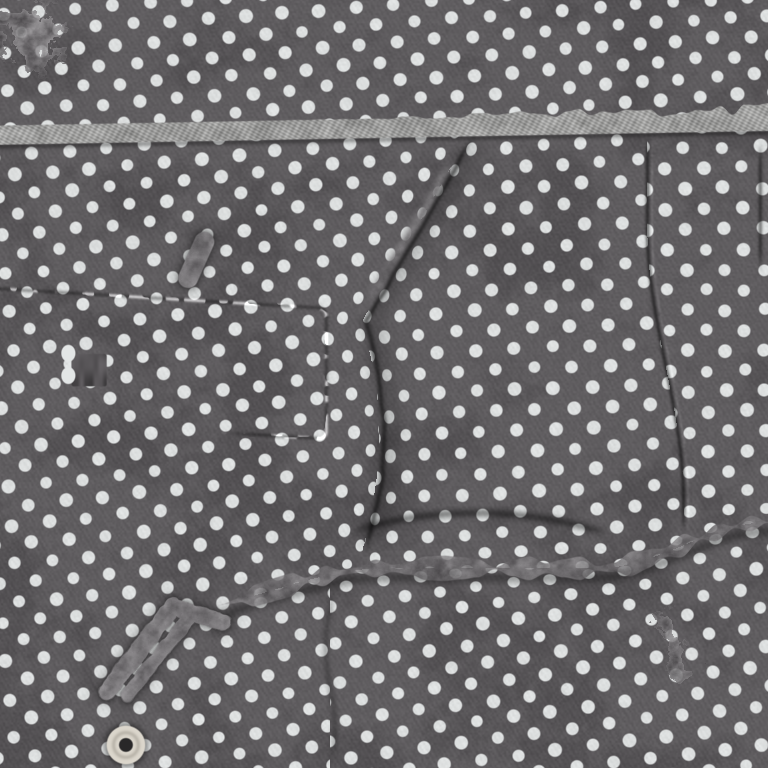
Give the GLSL for this texture, as a WebGL 2 fragment shader.

```glsl
#version 300 es
precision highp float;
uniform vec2 u_resolution;
out vec4 outColor;

#define DOT_RADIUS 0.0083
#define DOT_VARIATION 0.0008
#define DOT_PERIOD vec2(0.0485, 0.0502)
#define WIDE_PERIOD vec2(0.0500, 0.0530)
#define TILT 0.075
#define BAND_HALF 0.0125
#define GRAIN 0.035
#define CLOTH vec3(0.375, 0.365, 0.375)
#define CLOTH_DARK vec3(0.325, 0.315, 0.325)
#define DOT_COLOR vec3(0.89, 0.90, 0.90)
#define BRAID vec3(0.62, 0.62, 0.615)
#define WORN vec3(0.47, 0.46, 0.47)

float hash(vec2 p) { return fract(sin(dot(p, vec2(127.1, 311.7))) * 43758.5453); }

float noise(vec2 p) {
  vec2 i = floor(p), f = fract(p);
  f = f * f * (3.0 - 2.0 * f);
  return mix(mix(hash(i), hash(i + vec2(1, 0)), f.x),
             mix(hash(i + vec2(0, 1)), hash(i + 1.0), f.x), f.y);
}

float fbm(vec2 p) {
  float sum = 0.0, amp = 0.5;
  for (int i = 0; i < 4; i++) { sum += amp * noise(p); p = p * 2.03 + 7.1; amp *= 0.5; }
  return sum;
}

float cover(float d) { float e = 0.0006 + 0.6 / u_resolution.y; return 1.0 - smoothstep(-e, e, d); }
float ridge(float d, float w) { return exp(-d * d / (w * w)); }
float span(float x, float a, float b) { return smoothstep(a - 0.02, a + 0.02, x) * (1.0 - smoothstep(b - 0.02, b + 0.02, x)); }

float box(vec2 p, vec2 size) {
  vec2 q = abs(p) - size;
  return length(max(q, 0.0)) + min(max(q.x, q.y), 0.0);
}

float capsule(vec2 p, vec2 a, vec2 b, float r) {
  vec2 ab = b - a;
  return length(p - a - ab * clamp(dot(p - a, ab) / dot(ab, ab), 0.0, 1.0)) - r;
}

// Fold and seam curves
float creaseX(float y) { return 0.472 + 0.58 * max(y - 0.583, 0.0) + 0.022 * sin(3.1416 * clamp((0.583 - y) / 0.3, 0.0, 1.0)); }
float seamX(float y) { return 0.843 + 0.047 * (1.0 - smoothstep(0.35, 0.7, y)); }
float hemY(float x) { return 0.2 + 0.06 * smoothstep(0.2, 0.5, x) + 0.06 * smoothstep(0.78, 1.0, x); }
float bandY(float x) { return 0.824 + 0.018 * x; }

// Two interleaved dot grids
float dots(vec2 p, vec2 anchor, vec2 period, float tilt) {
  float c = cos(tilt), s = sin(tilt), d = 1.0;
  vec2 q = mat2(c, -s, s, c) * (p - anchor) / period;
  for (int i = 0; i < 2; i++) {
    vec2 g = q + 0.5 * float(i), id = floor(g + 0.5);
    vec2 jitter = 0.06 * (vec2(hash(id + 3.0), hash(id + 9.0)) - 0.5);
    float r = DOT_RADIUS + DOT_VARIATION * (2.0 * hash(id + float(i) * 17.0) - 1.0);
    d = min(d, length((g - id - jitter) * period) - r);
  }
  return d;
}

// Each panel has its own phase; cloth tightens beside the folds
float panelDots(vec2 p) {
  float dc = p.x - creaseX(p.y), dh = p.y - hemY(p.x);
  vec2 w = p + 0.004 * (vec2(noise(p * 6.0), noise(p * 6.0 + 20.0)) - 0.5);
  if (p.y > bandY(p.x)) return dots(w, vec2(0.394, 0.96), DOT_PERIOD, TILT);
  w.y -= 0.008 * sign(dh) * exp(-abs(dh) / 0.02) * step(0.3, p.x);
  if (dh < 0.0 && p.x > 0.43) return dots(w, vec2(0.704, 0.172), DOT_PERIOD, 0.13);
  if (p.x > seamX(p.y)) return dots(w, vec2(0.921, 0.517), WIDE_PERIOD, 0.02);
  w.x -= 0.013 * sign(dc) * exp(-abs(dc) / 0.03);
  if (dc > 0.0) return dots(w, vec2(0.563, 0.645), WIDE_PERIOD, 0.05);
  return dots(w, vec2(0.355, 0.576), DOT_PERIOD, TILT + 0.02);
}

void main() {
  vec2 p = gl_FragCoord.xy / u_resolution;
  float rough = fbm(p * 75.0), fine = noise(p * 380.0);
  float below = 1.0 - smoothstep(-0.004, 0.004, p.y - bandY(p.x));

  // Printed cloth with twill grain
  vec3 col = mix(CLOTH_DARK, CLOTH, smoothstep(0.25, 0.58, fbm(p * 12.0) + 0.3 * (rough - 0.4)));
  col = mix(col, DOT_COLOR - 0.05 * rough, cover(panelDots(p)));
  col += GRAIN * (fine - 0.5) + 0.008 * sin(900.0 * (p.x + 0.6 * p.y));

  // Long diagonal crease, worn pale on its upper half
  float dc = p.x - creaseX(p.y) + 0.004 * (noise(p * 40.0) - 0.5);
  float creaseLen = span(p.y, 0.29, 0.81) * below;
  col = mix(col, WORN + 0.35 * (rough - 0.45), 0.85 * ridge(dc + 0.004, 0.008) * span(p.y, 0.6, 0.78));
  col *= 1.0 - creaseLen * (0.38 * ridge(dc - 0.006, 0.004) + 0.16 * ridge(dc - 0.012, 0.018));

  // Right seams and lower vertical pleat
  float ds = p.x - seamX(p.y), seamLen = span(p.y, 0.32, 0.81);
  col *= 1.0 - seamLen * 0.45 * ridge(ds, 0.003);
  col += seamLen * 0.1 * ridge(ds - 0.006, 0.002) * rough;
  col *= 1.0 - 0.4 * span(p.y, 0.66, 0.8) * ridge(p.x - 0.99, 0.003);
  col *= 1.0 - 0.2 * span(p.y, 0.02, 0.22) * ridge(p.x - 0.43 - 0.006 * sin(p.y * 30.0), 0.005);

  // Pocket flap edge with broken stitching
  float flap = abs(box(p - vec2(0.1, 0.533 - 0.06 * (p.x - 0.1)), vec2(0.315, 0.075)) - 0.01);
  float flapLen = max(smoothstep(0.28, 0.34, p.x), smoothstep(0.54, 0.56, p.y));
  col *= 1.0 - 0.3 * flapLen * ridge(flap, 0.003);
  col += 0.5 * flapLen * ridge(flap, 0.0025) * smoothstep(0.5, 0.7, noise(p * 110.0));

  // Shadowed arch and gathered hem
  float arch = p.y - 0.342 + 0.9 * (p.x - 0.62) * (p.x - 0.62);
  col *= 1.0 - 0.38 * span(p.x, 0.47, 0.78) * ridge(arch + 0.01, 0.006);
  float dh = p.y - hemY(p.x), hemLen = smoothstep(0.28, 0.31, p.x);
  col *= 1.0 - 0.3 * hemLen * ridge(dh + 0.012, 0.008);
  float fray = abs(dh) - 0.017 * noise(vec2(p.x * 45.0, 2.0));
  col = mix(col, WORN + 0.4 * (rough - 0.5), 0.8 * hemLen * cover(fray));

  // Braided band, more ragged toward the right
  float db = p.y - bandY(p.x);
  float rag = 0.016 * smoothstep(0.3, 1.0, p.x) * (noise(vec2(p.x * 65.0, 5.0)) - 0.25);
  col *= 1.0 - 0.3 * ridge(db + BAND_HALF + 0.002, 0.004);
  float bead = sin(p.x * 750.0 + 500.0 * db) * sin(db * 900.0);
  col = mix(col, BRAID + 0.09 * bead + 0.2 * (rough - 0.5), cover(abs(db) - BAND_HALF - rag * step(0.0, db)));

  // Straps, tab and worn patches
  float strap = min(capsule(p, vec2(0.14, 0.10), vec2(0.225, 0.21), 0.012),
                    capsule(p, vec2(0.165, 0.095), vec2(0.25, 0.20), 0.009));
  strap = min(strap, capsule(p, vec2(0.225, 0.21), vec2(0.29, 0.19), 0.011));
  float tab = capsule(p, vec2(0.245, 0.638), vec2(0.266, 0.685), 0.013);
  float patches = min(length(p - vec2(0.045, 0.955)) - 0.045, capsule(p, vec2(0.87, 0.19), vec2(0.89, 0.12), 0.014));
  float trim = min(strap + 0.006 * (rough - 0.5), tab);
  col *= 1.0 - 0.35 * exp(-max(trim, 0.0) / 0.005);
  col = mix(col, WORN + 0.3 * (rough - 0.5) + 4.0 * trim + 0.03, cover(trim));
  col = mix(col, WORN + 0.6 * (rough - 0.42), 0.8 * cover(patches + 0.08 * (rough - 0.4)));

  // Buckle and ring button
  col = mix(col, CLOTH_DARK * (0.65 + 0.6 * noise(p * vec2(160.0, 40.0))), cover(box(p - vec2(0.116, 0.518), vec2(0.02, 0.018)) - 0.003));
  for (int i = 0; i < 2; i++)
    col = mix(col, DOT_COLOR, cover(length((p - vec2(0.089, 0.511 + 0.029 * float(i))) * vec2(1.2, 1.0)) - 0.011));
  float button = length(p - vec2(0.164, 0.03));
  col *= 1.0 - 0.35 * ridge(max(button - 0.024, 0.0), 0.006);
  col = mix(col, vec3(0.86, 0.84, 0.80) - 0.12 * ridge(button - 0.016, 0.003), cover(button - 0.025));
  col = mix(col, CLOTH_DARK * 0.5, cover(button - 0.009));
  outColor = vec4(clamp(col, 0.0, 1.0), 1.0);
}
```
